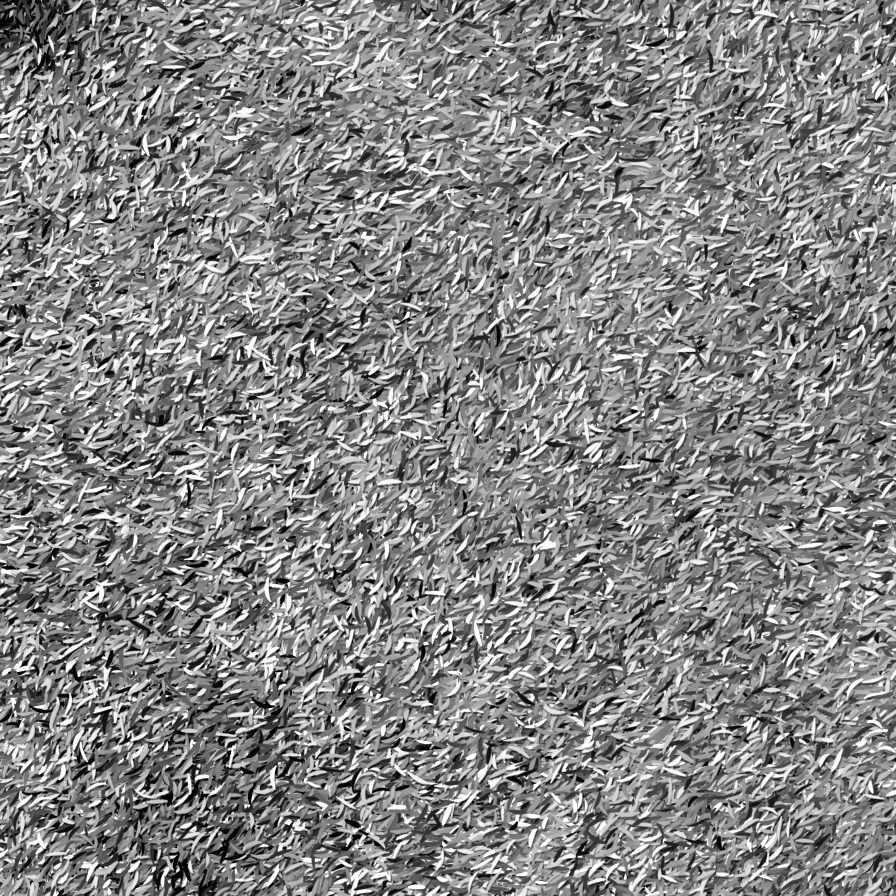
Reproduce this texture procedurally as a Shadertoy shader.

```glsl
// Dense mat of short, tangled grey grass blades with dark gaps between them.

const int   LAYERS       = 12;      // sheets of blades, painted bottom to top
const float CELL         = 0.0155;  // one blade per cell and sheet
const float HALF_LENGTH  = 0.0140;  // longest blade
const float HALF_WIDTH   = 0.0027;  // widest blade
const float SOFT_EDGE    = 0.0011;
const float LEAN         = 0.62;    // main direction, radians
const float LEAN_SPREAD  = 1.45;
const float BEND         = 0.28;
const float GROUND_TONE  = 0.22;
const float BLADE_TONE   = 0.59;
const float TONE_SPREAD  = 0.66;
const float SHADOW       = 0.38;
const float PATCH_TONE   = 0.07;
const float CORNER_SHADE = 0.38;
const float HOLLOW_SHADE = 0.13;
const vec2  SHADOW_SHIFT = vec2(0.0014, -0.0026);
const vec2  HOLLOW       = vec2(0.19, 0.11);

vec3 hash3(vec3 p) {
    p = fract(p * vec3(0.1031, 0.1030, 0.0973));
    p += dot(p, p.yxz + 33.33);
    return fract((p.xxy + p.yxx) * p.zyx);
}

// Slow, irregular variation made of warped sines, about -1 to 1.
float layeredSines(vec2 p) {
    float sum = 0.0;
    float weight = 0.5;
    for (int i = 0; i < 4; i++) {
        p += 0.6 * sin(p.yx * 1.3 + float(i) * 1.7);
        sum += weight * sin(p.x + 0.4) * cos(p.y - 0.9);
        p = mat2(1.5, 1.1, -1.1, 1.5) * p + 2.3;
        weight *= 0.7;
    }
    return sum;
}

// Signed distance to a bent blade that tapers towards both tips.
float bladeDistance(vec2 p, float angle, vec2 halfSize, float bend) {
    float c = cos(angle), s = sin(angle);
    vec2 q = vec2(c * p.x + s * p.y, c * p.y - s * p.x);
    float along = q.x / halfSize.x;
    q.y += bend * halfSize.x * (along * along - 0.4);
    float width = halfSize.y * (1.0 - 0.65 * along * along);
    return max(abs(q.y) - width, abs(q.x) - halfSize.x);
}

// Coverage from a signed distance: 1 inside, 0 outside.
float coverage(float d, float soft) {
    return 1.0 - smoothstep(-soft, soft, d);
}

float grass(vec2 uv, float soft) {
    float lean = LEAN + 0.55 * layeredSines(uv * 7.0 + 4.0);
    float tone = GROUND_TONE;
    for (int layer = 0; layer < LAYERS; layer++) {
        float sheet = float(layer);
        vec2 grid = uv / CELL + hash3(vec3(sheet, 5.0, 9.0)).xy * 20.0;
        vec2 home = floor(grid);
        for (int k = 0; k < 9; k++) {
            vec2 cell = home + vec2(float(k % 3 - 1), float(k / 3 - 1));
            vec3 a = hash3(vec3(cell, sheet * 7.0 + 1.0));
            vec2 p = (grid - cell - a.xy) * CELL;
            if (length(p) > HALF_LENGTH * 1.4) continue;
            vec3 b = hash3(vec3(cell, sheet * 7.0 + 4.0));

            // Shape and tone of this blade
            float angle = lean + LEAN_SPREAD * (b.x + b.y - 1.0);
            float stretch = fract(a.z * 13.7 + b.x);
            vec2 halfSize = vec2(HALF_LENGTH * mix(0.42, 1.0, stretch),
                                 HALF_WIDTH * mix(0.6, 1.0, fract(b.y * 17.3)));
            float bend = BEND * (2.0 * fract(b.z * 11.9) - 1.0);
            float shade = BLADE_TONE + TONE_SPREAD * (a.z + b.z - 1.0);

            // Bright blades throw a shadow on those below
            float shadowDist = bladeDistance(p - SHADOW_SHIFT, angle, halfSize, bend);
            float depth = smoothstep(0.5, 0.9, shade) * SHADOW;
            tone *= 1.0 - depth * coverage(shadowDist, soft);

            float bladeDist = bladeDistance(p, angle, halfSize, bend);
            tone = mix(tone, shade, coverage(bladeDist, soft));
        }
    }
    return tone;
}

void mainImage(out vec4 fragColor, in vec2 fragCoord) {
    vec2 uv = fragCoord / iResolution.y;
    float soft = max(SOFT_EDGE, 0.6 / iResolution.y);
    float tone = grass(uv, soft);

    // Stronger contrast towards the lower left
    float contrast = mix(1.2, 0.95, smoothstep(0.2, 1.1, uv.x + 0.6 * uv.y));
    tone = 0.56 + (tone - 0.56) * contrast;

    // Uneven light: broad patches, a dark corner and a dark hollow
    tone += PATCH_TONE * layeredSines(uv * 11.0);
    vec2 corner = vec2(0.0, 1.0);
    float cornerDist = length((uv - corner) * vec2(1.0, 1.7));
    tone -= CORNER_SHADE * (1.0 - smoothstep(0.0, 0.17, cornerDist));
    tone -= HOLLOW_SHADE * (1.0 - smoothstep(0.0, 0.22, length(uv - HOLLOW)));

    fragColor = vec4(vec3(clamp(tone, 0.02, 0.99)), 1.0);
}
```
